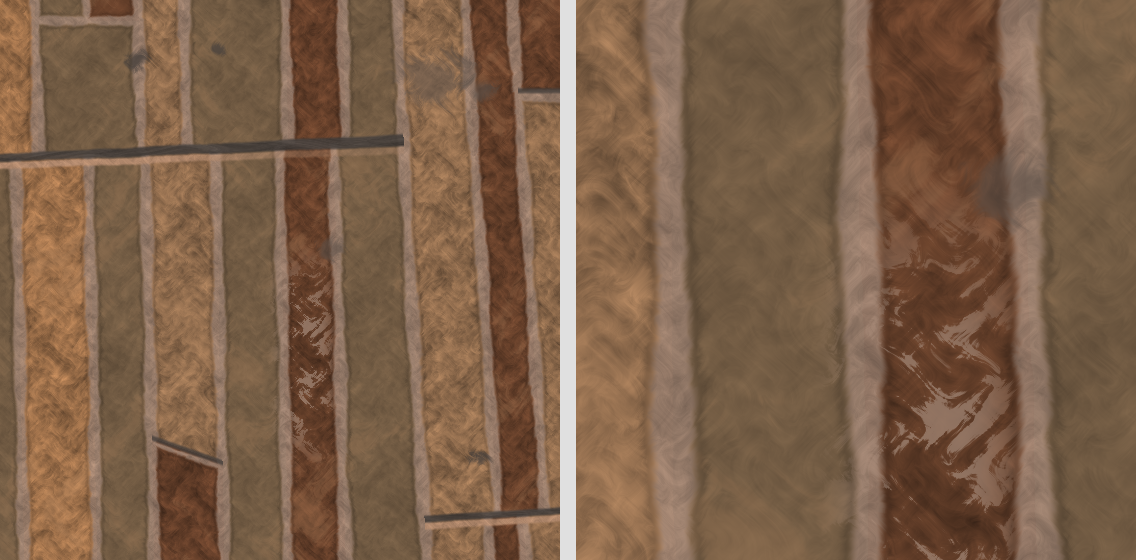
Left: the whole. Right: its middle third, enlarged.
A Shadertoy shader for this texture:

```glsl
#define TAN vec3(.56, .42, .30)
#define ORANGE vec3(.62, .44, .29)
#define OLIVE vec3(.45, .36, .265)
#define RED vec3(.40, .25, .165)
#define MORTAR vec3(.60, .495, .43)
#define SLATE vec3(.27, .245, .23)
#define LIP vec3(.70, .54, .43)
#define SEAM_WIDTH .0095
#define SPLIT .722
#define PIT_SCALE 75.

// Vertical seams of the stones below and above the long shelf joint
const float LOWER[9] = float[9](.028, .158, .260, .385, .499, .597, SPLIT, .848, .932);
const float UPPER[9] = float[9](-1., .068, .252, .335, .515, .618, SPLIT, .848, .932);
// Stains: centre, radius, darkness
const vec4 STAINS[6] = vec4[6](
    vec4(.24, .89, .026, 1.), vec4(.39, .912, .019, .9), vec4(.857, .18, .022, 1.),
    vec4(.59, .552, .032, .35), vec4(.78, .86, .085, .25), vec4(.855, .84, .035, .4));

vec2 hash2(vec2 p) {
    vec3 q = fract(p.xyx * vec3(.1031, .1030, .0973));
    q += dot(q, q.yzx + 33.33);
    return fract((q.xx + q.yz) * q.zy);
}

// Distance to the nearest scattered point
float cells(vec2 p) {
    vec2 cell = floor(p);
    float nearest = 2.;
    for (int j = -1; j <= 1; j++)
        for (int i = -1; i <= 1; i++) {
            vec2 c = cell + vec2(i, j);
            nearest = min(nearest, length(c + hash2(c) - p));
        }
    return nearest;
}

// Layered, folded sines, roughly -1 to 1
float mottle(vec2 p) {
    float sum = 0., amp = .6;
    for (int i = 0; i < 5; i++) {
        p += .9 * sin(p.yx * 1.3 + float(i) * 2.1);
        sum += amp * sin(p.x) * sin(p.y);
        p = mat2(1.36, 1.09, -1.09, 1.36) * p + 3.7;
        amp *= .68;
    }
    return sum;
}

float band(float d, float halfWidth, float soft) {
    return 1. - smoothstep(halfWidth - soft, halfWidth + soft, abs(d));
}

void mainImage(out vec4 fragColor, in vec2 fragCoord) {
    vec2 p = fragCoord / iResolution.xy;
    float soft = max(.003, 1. / iResolution.y);
    float broad = mottle(p * 13.), rough = mottle(p * 55. + 9.), fine = mottle(p * 150.);
    float pits = cells(p * PIT_SCALE + .5 * rough);

    // Seams lean further towards the right
    float lean = mix(.022, .065, smoothstep(.55, .85, p.x));
    float u = p.x + lean * (p.y - .72) + .0015 * broad;
    float shelf = p.y - .718 - .044 * p.x + .0015 * broad;
    float ledge = p.y - .073 - .064 * (p.x - .762) + .001 * broad;
    bool upper = shelf > 0.;

    // Stone index and distance to its seams
    int id = 0;
    float seam = 1.;
    for (int i = 0; i < 9; i++) {
        float edge = upper ? UPPER[i] : LOWER[i];
        if (ledge < 0. && i > 6) edge -= .02 * float(i - 6);
        float d = u - edge;
        if (d > 0.) id = i + 1;
        float width = SEAM_WIDTH * (1. + .22 * sin(p.y * 21. + float(i) * 4.));
        seam = min(seam, abs(d) - width);
    }
    bool smoothStone = id % 2 == 0 && id != 8;
    vec3 stone = id == 5 || id == 8 ? RED : smoothStone ? OLIVE : id == 1 ? ORANGE : TAN;

    // Short cross joints
    float crack = 1.;
    if (id == 3 && !upper) {
        crack = p.y - .215 + .35 * (p.x - .28);
        if (crack < 0.) stone = RED;
        seam = min(seam, abs(crack + .009) - .005);
    } else if (id == 9 && upper) {
        crack = p.y - .838;
        if (crack > 0.) stone = RED;
        seam = min(seam, abs(crack + .009) - .01);
    } else if (id == 2 && upper) {
        float top = p.y - .963;
        if (top > 0. && p.x > .155) stone = RED;
        seam = min(seam, abs(top) - .008);
        if (top > 0.) seam = min(seam, abs(p.x - .155) - .007);
    }

    // Stone grain: pitted on warm stones, quiet on olive ones
    float grain = smoothStone ? .45 : 1.;
    vec3 col = stone * (1. + .08 * broad + grain * (.17 * rough + .09 * fine + .2 * (pits - .45)));
    col = mix(col, TAN, .3 * smoothstep(.25, .9, broad + .4 * rough));

    // Pale crust on the weathered red stone
    float crustZone = band(p.y - .36, .15, .07) * band(u - .535, .045, .025);
    col = mix(col, MORTAR, .8 * crustZone * smoothstep(.1, .4, rough + .4 * fine));

    // Mortar with ragged, shaded edges
    float ragged = seam + .0025 * rough + .0012 * fine;
    col *= 1. - .16 * band(ragged - .004, .002, .004);
    vec3 mortar = MORTAR * (1. + .10 * rough + .09 * fine);
    col = mix(col, mortar, .88 * (1. - smoothstep(-soft, soft, ragged)));
    col = mix(col, SLATE, .8 * band(crack, .0045, soft));

    // Long shelf joint and lower ledge: dark gap over a lit lip
    bool left = u < SPLIT;
    float gap = left ? shelf : ledge;
    float gapWidth = left ? .007 + .005 * p.x : .006;
    float lip = left ? mix(1., .35, smoothstep(.2, .6, p.x)) : .9;
    col = mix(col, LIP * (1. + .1 * fine), lip * band(gap + gapWidth + .007, .006, soft));
    col = mix(col, SLATE * (1. + .22 * mottle(p * vec2(25., 130.))), .92 * band(gap, gapWidth, soft));

    // Stains and chips
    for (int i = 0; i < 6; i++) {
        vec4 s = STAINS[i];
        float d = length((p - s.xy) * vec2(1., 1.25)) / s.z + .45 * rough;
        col = mix(col, mix(vec3(.43, .37, .33), SLATE, s.w), (.45 + .3 * s.w) * (1. - smoothstep(.3, 1., d)));
    }
    fragColor = vec4(clamp(col, 0., 1.), 1.);
}
```
